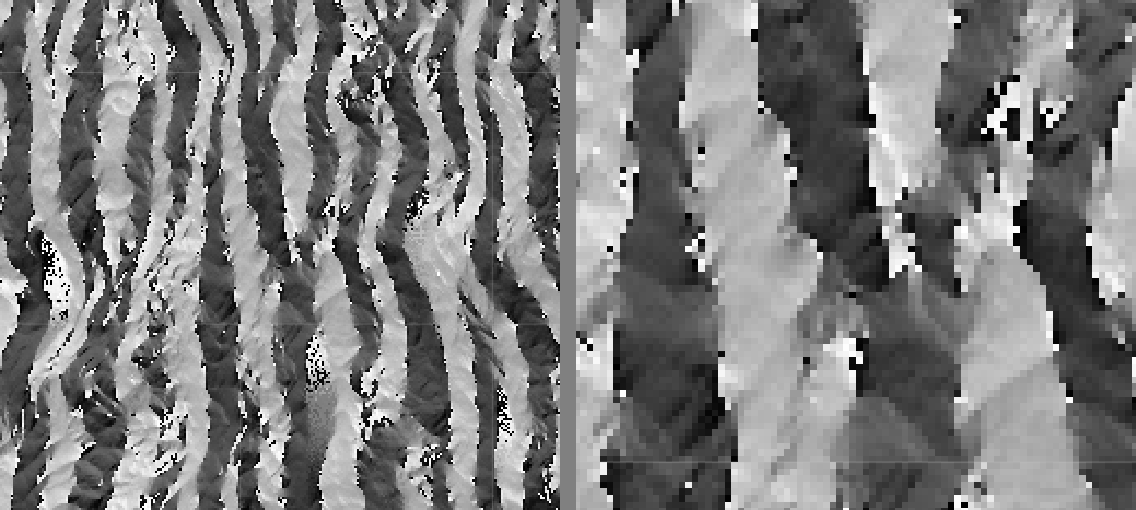
Left: the whole. Right: its middle third, enlarged.
Reproduce this texture map procedurally as a WebGL 2 fragment shader.

```glsl
#version 300 es
precision highp float;
// Aspect map of parallel mountain ranges: each grid cell is shaded by the
// compass direction its slope faces, from north (black) clockwise to white.
// Heights are warped noise; rounded slopes turn flat valley floors to speckle.

uniform vec2 u_resolution;
out vec4 fragColor;

const float TAU = 6.28319;
const float CELLS_ACROSS = 256.0;
const float SLOPE_STEPS = 1.5;
const float SEAM_SPACING = 0.449;
const vec2 SEAM_ORIGIN = vec2(0.43, 0.332);
const vec3 SEAM_COLOR = vec3(0.75);

// Sine-free hash: two values in 0..1
vec2 hash2(vec2 p) {
    vec3 h = fract(p.xyx * vec3(0.1031, 0.1030, 0.0973));
    h += dot(h, h.yzx + 33.33);
    return fract((h.xx + h.yz) * h.zy);
}

float cornerSlope(vec2 corner, vec2 offset) {
    return dot(hash2(corner + 71.0) * 2.0 - 1.0, offset);
}

// Gradient noise, roughly -0.7..0.7
float noise(vec2 p) {
    vec2 i = floor(p);
    vec2 f = p - i;
    vec2 w = f * f * f * (f * (f * 6.0 - 15.0) + 10.0);
    vec2 e = vec2(1.0, 0.0);
    float low = mix(cornerSlope(i, f), cornerSlope(i + e, f - e), w.x);
    float high = mix(cornerSlope(i + e.yx, f - e.yx), cornerSlope(i + 1.0, f - 1.0), w.x);
    return 1.3 * mix(low, high, w.y);
}

// Creased gullies and spurs, finer with each octave
float gullies(vec2 p, float frequency, float amplitude) {
    float sum = 0.0;
    for (int octave = 0; octave < 4; octave++) {
        float n = noise(p * frequency + 13.7 * float(octave));
        sum += amplitude * (0.2 - abs(n));
        frequency *= 1.95;
        amplitude *= 0.37;
    }
    return sum;
}

float smoothMax(float a, float b, float softness) {
    float d = a - b;
    return 0.5 * (a + b + sqrt(d * d + softness * softness));
}

// Long ranges that fan out to the south, with filled basins between them
float terrain(vec2 p) {
    vec2 q = p;
    q.x += 0.35 * (p.x - 0.5) * p.y;
    q.x += 0.07 * noise(p * vec2(4.0, 5.0) + 3.1);
    float ranges = noise(q * vec2(13.0, 3.2) + 20.0);
    float height = ranges + gullies(q * vec2(1.0, 0.8), 17.0, 0.32);
    float basinFloor = -0.4 + 0.45 * noise(p * 3.5 + 40.0);
    return smoothMax(height, basinFloor, 0.045);
}

vec2 downhill(vec2 p, float spacing) {
    vec2 e = vec2(spacing, 0.0);
    float dx = terrain(p - e) - terrain(p + e);
    float dy = terrain(p - e.yx) - terrain(p + e.yx);
    return vec2(dx, dy) / (2.0 * spacing);
}

// Direction of a stepped slope as a fraction of the compass; level is black
float aspectShade(vec2 slope, vec2 cell) {
    vec2 jitter = (hash2(cell + 5.0) - 0.5) * 1.2;
    vec2 stepped = floor(slope * SLOPE_STEPS + jitter + 0.5);
    if (dot(stepped, stepped) < 0.5) return 0.04;
    float grain = 0.02 * (hash2(cell + 311.0).x - 0.5);
    return fract(atan(stepped.x, stepped.y) / TAU + grain);
}

// Coverage of the thin survey-sheet seams
float seams(vec2 p, float pixel) {
    vec2 cycle = fract((p - SEAM_ORIGIN) / SEAM_SPACING + 0.5) - 0.5;
    vec2 d = abs(cycle) * SEAM_SPACING;
    vec2 line = 1.0 - smoothstep(vec2(0.0), vec2(0.0006 + pixel * 0.6), d);
    return max(line.x, line.y);
}

void main() {
    vec2 p = gl_FragCoord.xy / u_resolution.x;
    vec2 cell = floor(p * CELLS_ACROSS);
    vec2 center = (cell + 0.5) / CELLS_ACROSS;

    // Slopes lean a little to the south, toward mid grey
    vec2 slope = downhill(center, 0.7 / CELLS_ACROSS);
    slope.y -= 0.15 * abs(slope.x);

    vec3 color = vec3(aspectShade(slope, cell));
    color = mix(color, SEAM_COLOR, 0.25 * seams(p, 1.0 / u_resolution.x));
    fragColor = vec4(color, 1.0);
}
```
